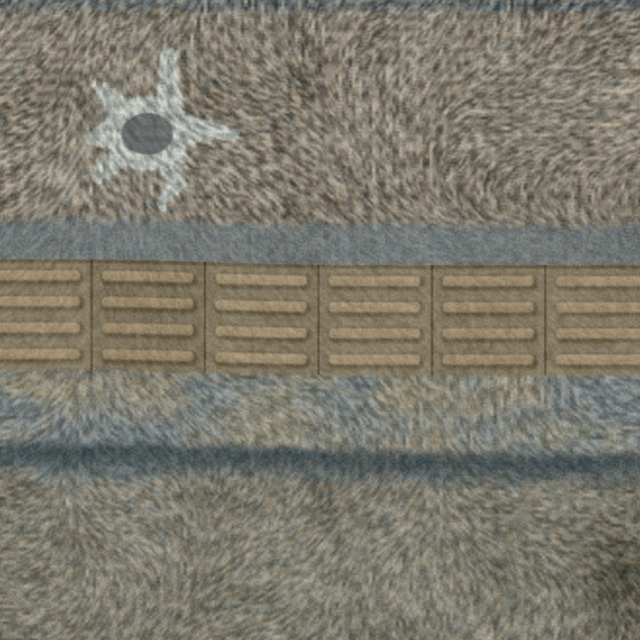
Reproduce this texture procedurally as a WebGL 1 fragment shader.

```glsl
precision highp float;
// Weathered pavement seen from above: a row of ribbed paving tiles between
// worn asphalt strips, a dark gutter line and a splash of pale paint.
// Grain is value noise smeared along a slowly turning direction field.

uniform vec2 u_resolution;

const vec3 UPPER_ASPHALT = vec3(0.505, 0.480, 0.430);
const vec3 LOWER_ASPHALT = vec3(0.490, 0.480, 0.430);
const vec3 BLUE_GREY     = vec3(0.435, 0.465, 0.465);
const vec3 TILE_BASE     = vec3(0.510, 0.470, 0.385);
const vec3 TILE_RIB      = vec3(0.610, 0.545, 0.430);
const vec3 GUTTER        = vec3(0.265, 0.305, 0.315);
const vec3 PAINT         = vec3(0.670, 0.695, 0.670);
const vec3 PAINT_HOLE    = vec3(0.405, 0.415, 0.415);

const float TILE_WIDTH   = 0.1773;
const float TILE_START   = 0.1430;
const float TILE_TOP     = 0.5945;
const float TILE_BOTTOM  = 0.4220;
const float RIB_TOP      = 0.5700;
const float RIB_STEP     = 0.0409;
const vec2  RIB_HALF     = vec2(0.0725, 0.0092);
const vec2  PAINT_CENTER = vec2(0.2305, 0.7910);
const float GRAIN_SCALE  = 190.0;

float hash(vec2 p) {
  return fract(sin(dot(p, vec2(127.1, 311.7))) * 43758.5453);
}

float noise(vec2 p) {
  vec2 i = floor(p), f = fract(p);
  f = f * f * (3.0 - 2.0 * f);
  return mix(mix(hash(i), hash(i + vec2(1.0, 0.0)), f.x),
             mix(hash(i + vec2(0.0, 1.0)), hash(i + 1.0), f.x), f.y);
}

float fbm(vec2 p) {
  float sum = 0.0, gain = 0.5;
  for (int i = 0; i < 4; i++) {
    sum += gain * noise(p);
    p = p * 2.03 + 17.3;
    gain *= 0.5;
  }
  return sum / 0.9375;
}

// Short streaks: noise averaged along the local direction, centred on zero.
float streaks(vec2 p) {
  float angle = 1.6 + 3.2 * (noise(p * 5.0 + 4.0) - 0.5);
  vec2 dir = vec2(cos(angle), sin(angle)) * 0.0022;
  float sum = 0.0;
  for (int i = 0; i < 5; i++) sum += noise((p + dir * (float(i) - 2.0)) * GRAIN_SCALE);
  return sum / 5.0 - 0.5;
}

// Soft elliptical spot, 1 at its centre.
float spot(vec2 p, vec2 center, vec2 radius) {
  vec2 d = (p - center) / radius;
  return exp(-dot(d, d));
}

float roundBox(vec2 p, vec2 halfSize, float r) {
  vec2 q = abs(p) - halfSize + r;
  return length(max(q, 0.0)) + min(max(q.x, q.y), 0.0) - r;
}

// Tapered arm from a to b, radius r0 narrowing to r1.
float arm(vec2 p, vec2 a, vec2 b, float r0, float r1) {
  float t = clamp(dot(p - a, b - a) / dot(b - a, b - a), 0.0, 1.0);
  return length(p - mix(a, b, t)) - mix(r0, r1, t);
}

float paintSplash(vec2 p) {
  float d = (length(p / vec2(0.070, 0.058)) - 1.0) * 0.06;
  d = min(d, arm(p, vec2(-0.035, 0.030), vec2(-0.080, 0.076), 0.022, 0.008));
  d = min(d, arm(p, vec2(0.032, 0.040), vec2(0.033, 0.120), 0.018, 0.013));
  d = min(d, arm(p, vec2(0.040, 0.005), vec2(0.136, 0.001), 0.030, 0.006));
  d = min(d, arm(p, vec2(0.025, -0.040), vec2(0.046, -0.075), 0.018, 0.013));
  d = min(d, arm(p, vec2(0.046, -0.075), vec2(0.024, -0.108), 0.013, 0.008));
  d = min(d, arm(p, vec2(-0.035, -0.028), vec2(-0.077, -0.065), 0.020, 0.011));
  return min(d, arm(p, vec2(-0.05, 0.0), vec2(-0.090, -0.006), 0.028, 0.008));
}

void main() {
  vec2 uv = gl_FragCoord.xy / u_resolution;
  float grain = streaks(uv);
  float fine = noise(uv * 330.0) - 0.5;
  float cloud = fbm(uv * vec2(9.0, 13.0)) - 0.5;
  float ragged = (fbm(uv * 60.0) - 0.5) * 0.014;
  float sag = 0.009 * smoothstep(0.1, 0.55, uv.x);
  float y = uv.y + ragged;

  // Asphalt above and below, with worn dark patches.
  vec3 color = mix(LOWER_ASPHALT, UPPER_ASPHALT, smoothstep(0.4, 0.5, uv.y));
  color += 0.13 * cloud;
  color += 0.05 * spot(uv, vec2(0.08, 0.71), vec2(0.25, 0.05));
  color -= 0.11 * spot(uv, vec2(0.485, 0.88), vec2(0.028, 0.035));
  color -= 0.09 * spot(uv, vec2(0.44, 0.79), vec2(0.014, 0.035));
  color -= 0.05 * spot(uv, vec2(0.51, 0.21), vec2(0.03, 0.06));
  color -= 0.15 * spot(uv, vec2(0.97, 0.09), vec2(0.06, 0.08));
  color = mix(color, BLUE_GREY * 0.88, 0.8 * smoothstep(0.975, 0.990, y));

  // Blue-grey strips on either side of the tiles.
  float upperStrip = smoothstep(0.575, 0.590, y) * (1.0 - smoothstep(0.648, 0.664, y + sag));
  color = mix(color, BLUE_GREY + 0.06 * cloud, 0.9 * upperStrip);
  float lowerStrip = smoothstep(0.235, 0.27, y) * (1.0 - smoothstep(0.40, 0.43, y));
  float bare = spot(uv, vec2(0.61, 0.385), vec2(0.045, 0.025))
             + spot(uv, vec2(0.83, 0.390), vec2(0.050, 0.030))
             + spot(uv, vec2(0.04, 0.400), vec2(0.080, 0.020));
  float wear = clamp(0.72 + 2.2 * cloud - bare, 0.0, 1.0);
  color = mix(color, mix(vec3(0.55, 0.53, 0.46), BLUE_GREY + 0.02, wear), lowerStrip);

  // Gutter: crisp upper lip, soft fade below.
  float depth = uv.y - (0.306 - 0.018 * smoothstep(0.1, 0.9, uv.x)) + ragged * 0.6;
  float shade = (1.0 - smoothstep(-0.010, 0.012, depth)) * smoothstep(-0.062, -0.012, depth);
  color = mix(color, GUTTER, 0.92 * shade);

  // Grain strength follows the surface.
  float strength = mix(0.30, 0.46, smoothstep(0.62, 0.70, uv.y)) * (1.0 - 0.55 * max(shade, upperStrip));
  color += (grain * strength + fine * 0.09) * vec3(1.04, 1.0, 0.95);
  color += 0.045 * (noise(uv * 140.0 + 50.0) - 0.5) * vec3(1.0, 0.1, -0.7);

  // Paint splash with its round hole.
  vec2 q = uv - PAINT_CENTER;
  float splash = paintSplash(q + vec2(ragged, -ragged) * 0.7) + ragged * 0.8;
  color = mix(color, PAINT + grain * 0.45 + fine * 0.10, 0.92 * (1.0 - smoothstep(-0.003, 0.004, splash)));
  float hole = (length(q / vec2(0.040, 0.032)) - 1.0) * 0.035 + ragged * 0.3;
  color = mix(color, PAINT_HOLE + grain * 0.16 + fine * 0.05, 1.0 - smoothstep(-0.002, 0.003, hole));

  // Tiles: seams, then four raised ribs lit from above.
  float ty = uv.y + sag;
  float column = (uv.x - TILE_START) / TILE_WIDTH;
  float tx = (fract(column) - 0.5) * TILE_WIDTH;
  float tone = hash(vec2(floor(column), 3.0)) - 0.5;
  vec3 tile = TILE_BASE + 0.035 * tone + 0.07 * cloud;
  float row = clamp(floor((RIB_TOP - ty) / RIB_STEP + 0.5), 0.0, 3.0);
  vec2 ribPos = vec2(tx + 0.001, ty - RIB_TOP + row * RIB_STEP);
  float rib = roundBox(ribPos, RIB_HALF, 0.008);
  float shadow = roundBox(ribPos + vec2(-0.002, 0.003), RIB_HALF + 0.001, 0.009);
  tile -= 0.10 * (1.0 - smoothstep(-0.002, 0.006, shadow));
  vec3 ribColor = TILE_RIB + 0.04 * tone + ribPos.y * 3.0;
  tile = mix(tile, ribColor, 1.0 - smoothstep(-0.004, 0.0015, rib));
  float seam = TILE_WIDTH * 0.5 - abs(tx);
  tile -= 0.13 * (1.0 - smoothstep(0.0005, 0.0035, seam));
  tile -= 0.10 * (1.0 - smoothstep(0.001, 0.006, abs(ty - TILE_TOP + 0.002)));
  tile += grain * 0.11 + fine * 0.07;
  float onTile = smoothstep(TILE_BOTTOM - 0.003, TILE_BOTTOM + 0.003, ty + ragged * 0.4)
               * (1.0 - smoothstep(TILE_TOP - 0.001, TILE_TOP + 0.002, ty));
  color = mix(color, tile, onTile);

  gl_FragColor = vec4(clamp(color, 0.0, 1.0), 1.0);
}
```
